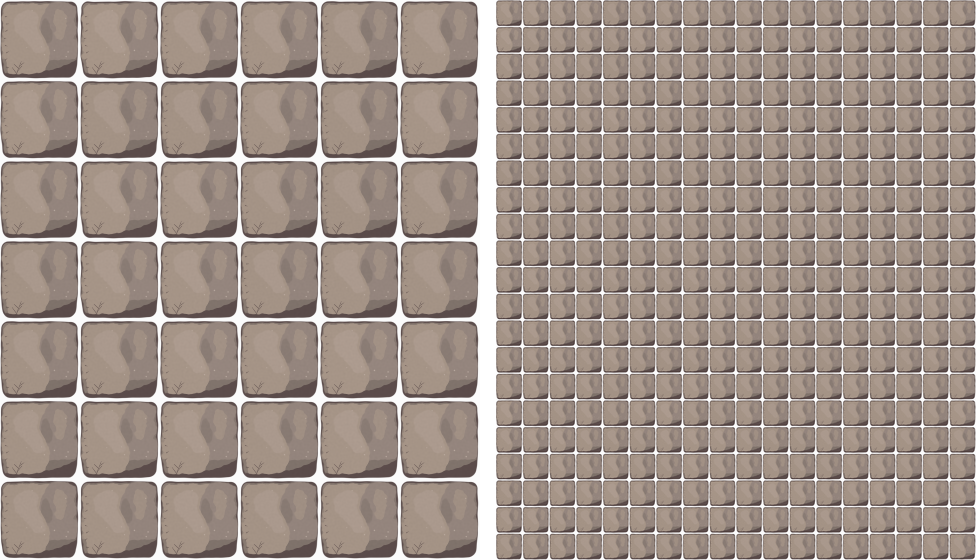
Left, the tile; right, the same tile 3 across and 3 down.
A WebGL 1 fragment shader for this pattern:

```glsl
precision highp float;
uniform vec2 u_resolution;

const vec2 REPEATS = vec2(6.0, 7.0);
const vec2 STONE_CENTER = vec2(0.492, 0.505);
const vec2 STONE_HALF = vec2(0.482, 0.479);
const float CORNER_RADIUS = 0.085;
const float EDGE_WOBBLE = 0.012;
const float RIM_WIDTH = 0.013;
const float CRACK_WIDTH = 0.005;
const float TONE_VARIATION = 0.02;
const float GRAIN = 0.025;

const vec3 GROUT = vec3(0.985);
const vec3 LIGHT = vec3(0.645, 0.578, 0.525);
const vec3 HIGHLIGHT = vec3(0.678, 0.610, 0.565);
const vec3 MIDTONE = vec3(0.580, 0.520, 0.490);
const vec3 SHADE = vec3(0.500, 0.450, 0.420);
const vec3 DARK = vec3(0.355, 0.295, 0.290);

vec2 hash2(vec2 p) {
  vec2 k = vec2(dot(p, vec2(127.1, 311.7)), dot(p, vec2(269.5, 183.3)));
  return fract(sin(k) * 43758.55);
}

float gradientCorner(vec2 cell, vec2 f, vec2 corner) {
  return dot(hash2(cell + corner) * 2.0 - 1.0, f - corner);
}

float gradientNoise(vec2 p) {
  vec2 i = floor(p), f = fract(p);
  vec2 u = f * f * f * (f * (f * 6.0 - 15.0) + 10.0);
  float low = mix(gradientCorner(i, f, vec2(0.0)), gradientCorner(i, f, vec2(1.0, 0.0)), u.x);
  float high = mix(gradientCorner(i, f, vec2(0.0, 1.0)), gradientCorner(i, f, vec2(1.0)), u.x);
  return mix(low, high, u.y);
}

// Distance to a segment whose radius goes from r.x to r.y
float taperedSegment(vec2 p, vec2 a, vec2 b, vec2 r) {
  vec2 ab = b - a;
  float t = clamp(dot(p - a, ab) / dot(ab, ab), 0.0, 1.0);
  return length(p - a - ab * t) - mix(r.x, r.y, t);
}

float stoneDistance(vec2 p, vec2 seed) {
  vec2 q = p - STONE_CENTER;
  float lowerInset = 0.025 * (1.0 - smoothstep(0.0, 0.35, p.y));
  vec2 halfSize = STONE_HALF - vec2(lowerInset, 0.0) - 0.035 * q.yx * q.yx;
  vec2 d = abs(q) - halfSize + CORNER_RADIUS;
  float box = length(max(d, 0.0)) + min(max(d.x, d.y), 0.0) - CORNER_RADIUS;
  return box + EDGE_WOBBLE * gradientNoise(p * 7.0 + seed * 0.6);
}

float fill(float d, float aa) {
  return 1.0 - smoothstep(-aa, aa, d);
}

// Flat painted facets, from the broad planes to the dark bevels
vec3 paintFacets(vec2 p, float edge, float aa) {
  float rough = gradientNoise(p * 9.0 + 3.7);
  float fine = gradientNoise(p * 23.0 + 8.1);
  float warp = 0.035 * rough + 0.012 * fine;
  float ridge = 0.565 - 0.065 * sin((p.y - 0.5) * 8.7);

  vec3 color = mix(MIDTONE, SHADE, fill(p.y - 0.25 - 0.06 * (p.x - 0.7) + warp, aa));
  vec2 band = (p - vec2(0.575, 0.60)) / vec2(0.07, 0.15);
  color = mix(color, mix(MIDTONE, SHADE, 0.55), fill((length(band) - 1.0) * 0.07 + warp, aa));
  color = mix(color, LIGHT, fill(p.x - ridge + warp, aa));
  float glow = taperedSegment(p, vec2(0.34, 0.70), vec2(0.49, 0.42), vec2(0.17, 0.09));
  glow = max(glow, p.x - ridge + 0.035);
  color = mix(color, HIGHLIGHT, 0.75 * fill(glow + warp, aa * 1.5));
  float patchShape = taperedSegment(p, vec2(0.75, 0.77), vec2(0.75, 0.53), vec2(0.095, 0.045));
  color = mix(color, mix(MIDTONE, LIGHT, 0.75), fill(patchShape + 2.0 * warp, aa));

  // Worn border, corner chips and underside
  float border = -edge - 0.027 + 2.0 * warp;
  border = min(border, 0.84 - p.y + p.x + warp);
  color = mix(color, SHADE, 0.75 * fill(border, aa));
  float dark = -edge - RIM_WIDTH + 0.7 * warp;
  dark = min(dark, 1.39 - p.y - 0.5 * p.x + warp);
  dark = min(dark, p.y - 0.07 - 0.21 * p.x * p.x * p.x + warp);
  return mix(color, DARK, fill(dark, aa));
}

// Branching crack, chips on the left side and pale specks
vec3 paintWear(vec3 color, vec2 p, float aa) {
  vec2 root = vec2(0.20, 0.06), tip = vec2(0.265, 0.23);
  float crack = taperedSegment(p, root, tip, vec2(CRACK_WIDTH, 0.001));
  for (int i = 0; i < 4; i++) {
    float k = float(i);
    float side = mod(k, 2.0) * 2.0 - 1.0;
    vec2 fork = mix(root, tip, 0.12 + 0.19 * k);
    vec2 twig = fork + vec2(side * 0.055, 0.075 - 0.012 * k);
    crack = min(crack, taperedSegment(p, fork, twig, vec2(CRACK_WIDTH * 0.7, 0.001)));
  }
  float specks = 1.0;
  for (int i = 0; i < 8; i++) {
    float k = float(i);
    vec2 h = hash2(vec2(k, 5.3));
    vec2 chip = vec2(0.045 + 0.06 * h.x, 0.16 + 0.09 * k);
    crack = min(crack, taperedSegment(p, chip, chip + vec2(0.022, 0.025 * (h.y - 0.3)), vec2(0.004, 0.001)));
    specks = min(specks, length(p - 0.14 - 0.74 * hash2(vec2(k, 9.7))) - 0.004 - 0.004 * h.y);
  }
  color = mix(color, DARK, 0.8 * fill(crack, aa));
  return mix(color, vec3(0.76, 0.70, 0.66), 0.75 * fill(specks, aa));
}

void main() {
  vec2 grid = gl_FragCoord.xy / u_resolution * REPEATS;
  vec2 p = fract(grid);
  vec2 seed = hash2(mod(floor(grid), REPEATS));
  float aa = 0.75 * REPEATS.y / u_resolution.y;

  float edge = stoneDistance(p, seed);
  vec3 stone = paintWear(paintFacets(p, edge, aa), p, aa);
  stone *= 1.0 + TONE_VARIATION * (seed.x - 0.5) + GRAIN * gradientNoise(p * 31.0 + seed * 17.0);
  gl_FragColor = vec4(mix(GROUT, stone, fill(edge, aa)), 1.0);
}
```
